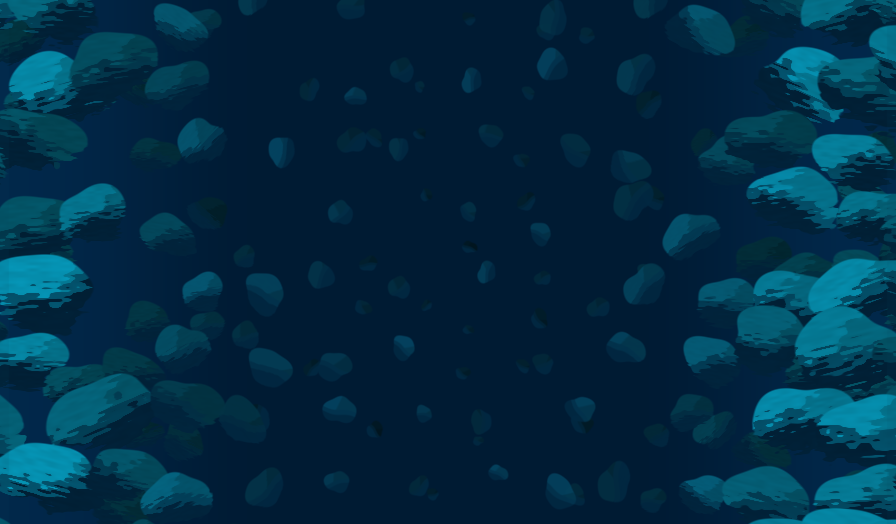
Give the GLSL for this background, as a Shadertoy shader.

```glsl
// Faceted teal rocks drifting in deep navy water, small at the centre and large at the sides.

const vec3 DEEP_NAVY = vec3(0.0, 0.104, 0.200);
const vec3 SIDE_NAVY = vec3(0.005, 0.155, 0.290);
const vec3 FAR_TEAL  = vec3(0.015, 0.260, 0.370);
const vec3 NEAR_TEAL = vec3(0.020, 0.540, 0.660);
const vec3 SHADE     = vec3(0.004, 0.125, 0.210);

float hash(vec2 p) {
    vec3 q = fract(p.xyx * vec3(0.1031, 0.1030, 0.0973));
    q += dot(q, q.yzx + 33.33);
    return fract((q.x + q.y) * q.z);
}

float noise(vec2 p) {
    vec2 i = floor(p), f = fract(p);
    f = f * f * (3.0 - 2.0 * f);
    return mix(mix(hash(i), hash(i + vec2(1, 0)), f.x),
               mix(hash(i + vec2(0, 1)), hash(i + vec2(1, 1)), f.x), f.y);
}

vec2 rotate(vec2 p, float angle) {
    float c = cos(angle), s = sin(angle);
    return vec2(c * p.x - s * p.y, s * p.x + c * p.y);
}

// 0 on the centre line, 1 at the left and right borders
float sideAmount(float x, float width) {
    return abs(2.0 * x / width - 1.0);
}

// One rock: d is the offset in radii, near runs from far (0) to close (1)
vec4 rock(vec2 d, float near, float seed, float glow, float blur) {
    float tilt = (fract(seed * 7.31) - 0.5) * mix(2.4, 0.7, near);
    vec2 q = rotate(d, tilt) * vec2(mix(1.0, 0.78, near), 1.12);
    float grain = noise(q * vec2(5.0, 13.0) + seed * 90.0) - 0.5;
    float ragged = grain * near;

    // Lumpy outline, frayed on the underside
    float a = atan(q.y, q.x);
    float outline = 0.92 + 0.10 * sin(2.0 * a + seed * 40.0)
                  + 0.07 * sin(3.0 * a + seed * 71.0)
                  + 0.035 * sin(5.0 * a + seed * 23.0);
    outline += ragged * 0.35 * smoothstep(0.1, -0.6, q.y);
    float mask = smoothstep(blur, -blur, length(q) - outline);

    // Stepped light: pale crown, middle face, dark base
    float lean = (fract(seed * 13.7) - 0.5) * 1.5;
    float height = dot(q, normalize(vec2(lean, 1.0))) + ragged * 0.6;
    height += 0.10 * sin(q.x * 3.0 + seed * 50.0);
    float face = smoothstep(-blur, blur, height + 0.28);
    float crown = smoothstep(-blur, blur, height - 0.02);
    float facet = smoothstep(-blur, blur, q.x * 0.8 - height * 0.5 + lean * 0.4);

    vec3 lit = mix(FAR_TEAL, NEAR_TEAL, near) * glow;
    vec3 base = mix(mix(DEEP_NAVY, FAR_TEAL, 0.35), SHADE, near);
    vec3 col = mix(base, mix(base, lit, 0.45), face);
    col = mix(col, lit * (1.0 - 0.16 * facet), crown);
    col *= 1.0 + 0.10 * ragged;
    return vec4(col, mask * mix(0.88, 1.0, near));
}

// Jittered grid of rocks, painted from the top row down
vec3 rockField(vec3 col, vec2 p, float width, vec2 cell, float size,
               float glow, float density, float seed) {
    vec2 home = floor(p / cell);
    for (int row = 1; row >= -1; row--) {
        for (int column = -1; column <= 1; column++) {
            vec2 id = home + vec2(column, row);
            vec2 key = id + seed + 20.0;
            if (hash(key + 3.7) > density) continue;
            vec2 jitter = vec2(hash(key), hash(key + 17.3)) - 0.5;
            vec2 centre = (id + 0.5 + jitter * 0.55) * cell;
            float side = sideAmount(centre.x, width);
            float near = smoothstep(0.30, 0.88, side);
            float radius = mix(0.021, 0.037, smoothstep(0.0, 0.4, side));
            radius = mix(radius, 0.085, near) * size * mix(0.75, 1.15, hash(key + 41.0));
            float blur = 1.2 / (iResolution.y * radius);
            float light = glow * mix(0.58, 1.05, hash(key + 59.0));
            vec4 stone = rock((p - centre) / radius, near, hash(key + 83.0), light, blur);
            col = mix(col, stone.rgb, stone.a);
        }
    }
    return col;
}

void mainImage(out vec4 fragColor, in vec2 fragCoord) {
    vec2 p = fragCoord / iResolution.y;
    float width = iResolution.x / iResolution.y;
    float side = sideAmount(p.x, width);

    // Water, brighter toward both sides
    vec3 col = mix(DEEP_NAVY, SIDE_NAVY, smoothstep(0.40, 0.95, side));

    // Dim pebbles behind, then the main rocks
    col = rockField(col, p, width, vec2(width / 16.0, 0.111), 0.62, 0.62, 0.50, 7.0);
    col = rockField(col, p, width, vec2(width / 12.0, 0.130), 0.96, 1.0, 0.86, 31.0);

    // Faint strips along the borders
    col = mix(col, FAR_TEAL, 0.10 * smoothstep(0.978, 0.982, side));
    fragColor = vec4(col, 1.0);
}
```
